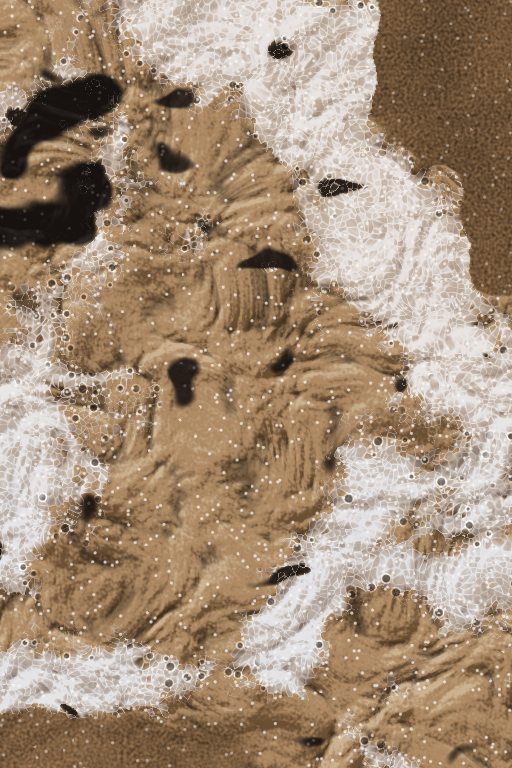
Write a Shadertoy shader that draws this texture.

```glsl
// Sandy surf seen from above: lumpy tan froth with dark hollows, bubbly white
// foam and a strip of wet sand. Billowed gradient noise gives lit relief, soft
// capsules lay out the foam, and cellular noise makes bubbles and glints.

const vec3 PIT = vec3(0.09, 0.07, 0.06);
const vec3 BROWN = vec3(0.42, 0.31, 0.20);
const vec3 TAN = vec3(0.68, 0.54, 0.39);
const vec3 PALE_TAN = vec3(0.80, 0.70, 0.57);
const vec3 FOAM_SHADE = vec3(0.52, 0.45, 0.41);
const vec3 FOAM_MID = vec3(0.76, 0.69, 0.63);
const vec3 FOAM_WHITE = vec3(0.93, 0.92, 0.92);
const vec3 WET_SAND = vec3(0.44, 0.33, 0.22);
const vec2 LIGHT_STEP = vec2(-0.003, 0.005);
const float LUMP_SCALE = 10.0;
const float BUBBLE_SCALE = 115.0;
const float BIG_BUBBLE_SCALE = 52.0;
const float GLINT_SCALE = 135.0;
const float GRAIN_SCALE = 230.0;

vec2 hash2(vec2 c) {
    vec3 q = fract(c.xyx * vec3(0.1031, 0.1030, 0.0973));
    q += dot(q, q.yzx + 33.33);
    return fract((q.xx + q.yz) * q.zy);
}

float corner(vec2 cell, vec2 f, vec2 o) {
    return dot(hash2(cell + o) * 2.0 - 1.0, f - o);
}

// Gradient noise, roughly -0.6 to 0.6
float noise(vec2 p) {
    vec2 i = floor(p), f = p - i;
    vec2 u = f * f * f * (f * (f * 6.0 - 15.0) + 10.0);
    float low = mix(corner(i, f, vec2(0, 0)), corner(i, f, vec2(1, 0)), u.x);
    float high = mix(corner(i, f, vec2(0, 1)), corner(i, f, vec2(1, 1)), u.x);
    return mix(low, high, u.y);
}

const mat2 OCTAVE = mat2(1.6, 1.2, -1.2, 1.6);

float fbm(vec2 p) {
    float sum = 0.0, amp = 1.0;
    for (int i = 0; i < 5; i++) {
        sum += amp * noise(p);
        p = OCTAVE * p + 17.3;
        amp *= 0.5;
    }
    return sum;
}

vec2 warp(vec2 p) {
    return vec2(noise(p + 3.7), noise(p + 41.2));
}

// Rounded lumps parted by sharp creases
float height(vec2 p) {
    vec2 q = p * LUMP_SCALE;
    q += 0.9 * warp(q * 0.7);
    float sum = 0.0, amp = 1.0;
    for (int i = 0; i < 5; i++) {
        sum += amp * abs(noise(q));
        q = OCTAVE * q + 9.1;
        amp *= 0.47;
    }
    return sum;
}

// Nearest distance, second distance and a random value per cell
vec3 cells(vec2 p) {
    vec2 i = floor(p), f = p - i;
    vec3 best = vec3(8.0, 8.0, 0.0);
    for (int y = -1; y <= 1; y++)
    for (int x = -1; x <= 1; x++) {
        vec2 o = vec2(x, y);
        vec2 r = hash2(i + o);
        float d = length(o + 0.1 + 0.8 * r - f);
        if (d < best.x) best = vec3(d, best.x, fract(r.x * 7.3 + r.y * 13.7));
        else best.y = min(best.y, d);
    }
    return best;
}

// Soft capsule from a to b
float streak(vec2 p, vec2 a, vec2 b, float width) {
    vec2 ab = b - a;
    float d = length(p - a - ab * clamp(dot(p - a, ab) / dot(ab, ab), 0.0, 1.0)) / width;
    return exp(-d * d);
}

float foamLayout(vec2 p) {
    float m = streak(p, vec2(0.27, 0.97), vec2(0.44, 0.90), 0.10);
    m = max(m, streak(p, vec2(0.41, 0.86), vec2(0.62, 0.50), 0.085));
    m = max(m, streak(p, vec2(0.03, 0.49), vec2(0.00, 0.30), 0.075));
    m = max(m, streak(p, vec2(0.00, 0.10), vec2(0.15, 0.12), 0.05));
    m = max(m, streak(p, vec2(0.50, 0.37), vec2(0.36, 0.16), 0.05));
    m = max(m, streak(p, vec2(0.42, 0.27), vec2(0.68, 0.24), 0.05));
    return max(m, 0.7 * streak(p, vec2(0.66, 0.46), vec2(0.60, 0.36), 0.08));
}

void mainImage(out vec4 fragColor, in vec2 fragCoord) {
    vec2 p = fragCoord / iResolution.y;
    vec2 bent = p + 0.05 * warp(p * 9.0) + 0.02 * warp(p * 26.0);
    float broad = fbm(p * 6.0 + 5.0);
    float grain = noise(p * GRAIN_SCALE);

    // Wet sand beyond the ragged foam edge, top right and bottom left
    float edge = 0.49 + 0.12 * smoothstep(0.83, 0.77, bent.y) + 0.2 * smoothstep(0.66, 0.56, bent.y);
    float wetTop = smoothstep(-0.004, 0.006, bent.x - edge);
    float wetLow = smoothstep(0.075, 0.05, bent.y) * smoothstep(0.36, 0.27, bent.x);
    float wet = max(wetTop, 0.8 * wetLow);

    // Lit sandy froth
    float h = height(p);
    float slope = (h - height(p + LIGHT_STEP)) * mix(1.0, 0.3, wet);
    float tone = 0.52 + 3.6 * slope + 0.4 * broad + 0.3 * grain;
    vec3 col = mix(BROWN, TAN, smoothstep(0.1, 0.6, tone));
    col = mix(col, PALE_TAN, smoothstep(0.6, 1.1, tone));
    col *= mix(0.62, 1.0, smoothstep(0.03, 0.2, h));
    vec3 wetCol = WET_SAND * (1.0 + 0.6 * grain + 1.5 * slope + 0.25 * broad);
    col = mix(col, wetCol, wet);

    // Deep hollows: two long clefts and scattered pits
    float cleft = max(streak(bent, vec2(0.0, 0.79), vec2(0.12, 0.88), 0.032),
                      streak(bent, vec2(0.0, 0.69), vec2(0.14, 0.76), 0.032));
    float pitZone = 0.10 * smoothstep(0.5, 0.62, p.y) * smoothstep(0.5, 0.35, p.x);
    float pits = smoothstep(0.32, 0.46, noise(bent * vec2(15.0, 19.0)) + pitZone - 0.04);
    float hollow = max(smoothstep(0.3, 0.65, cleft + 0.5 * broad), 0.9 * pits) * (1.0 - wet);
    col = mix(col, PIT + 0.5 * max(slope, 0.0), hollow);

    // Foam cover, dissolving bubble by bubble at its margins
    float lace = smoothstep(0.12, 0.0, abs(noise(bent * 8.0 + 2.0)));
    float cover = 0.7 * fbm(bent * 5.0 + 31.0) + 0.8 * foamLayout(bent) + 0.22 * lace - 0.08;
    float foam = smoothstep(-0.05, 0.75, cover) * (1.0 - wetTop) * (1.0 - 0.85 * wetLow);
    foam *= 1.0 - 0.85 * hollow;
    vec3 bubble = cells(p * BUBBLE_SCALE + 2.0 * warp(p * 30.0));
    float wall = 1.0 - smoothstep(0.0, 0.35, bubble.y - bubble.x);
    float alpha = smoothstep(0.0, 0.32, 1.25 * foam - 0.55 * bubble.z + 0.25 * (wall - 0.5) - 0.05);
    float foamTone = 0.22 + 0.55 * foam + 2.4 * slope + 0.3 * (bubble.z - 0.5) + 0.25 * (wall - 0.4);
    vec3 foamCol = mix(FOAM_SHADE, FOAM_MID, smoothstep(0.0, 0.45, foamTone));
    foamCol = mix(foamCol, FOAM_WHITE, smoothstep(0.4, 0.95, foamTone));
    foamCol += vec3(-0.02, 0.0, 0.025) * smoothstep(0.6, 0.3, p.y) * foam;
    col = mix(col, foamCol, 0.92 * alpha);

    // Larger bubbles with a dark inside and a bright rim
    vec3 big = cells(p * BIG_BUBBLE_SCALE + 7.0);
    float chosen = step(0.76, big.z) * smoothstep(0.1, 0.3, foam) * smoothstep(0.95, 0.7, foam);
    float radius = 0.16 + 0.7 * (big.z - 0.76);
    col *= 1.0 - 0.45 * chosen * smoothstep(radius, radius - 0.12, big.x);
    col += 0.18 * chosen * smoothstep(0.1, 0.0, abs(big.x - radius));

    // Sun glints
    vec3 glint = cells(p * GLINT_SCALE + 19.0);
    float rarity = mix(0.91, 0.78, smoothstep(0.02, 0.35, foam));
    float spark = step(rarity, glint.z) * smoothstep(0.42, 0.12, glint.x);
    col = mix(col, vec3(0.97, 0.96, 0.95), spark * mix(0.75, 0.4, wet) * (1.0 - 0.8 * hollow));

    fragColor = vec4(clamp(col, 0.0, 1.0), 1.0);
}
```
